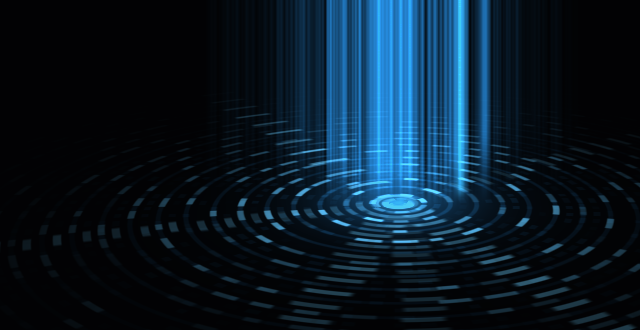
This background is drawn by a Shadertoy shader. Its source:

```glsl
const vec2 CENTER = vec2(1.207, 0.384);
const vec3 NIGHT = vec3(0.006, 0.008, 0.014);
const vec3 BEAM_BLUE = vec3(0.13, 0.49, 0.78);
const vec3 ICE = vec3(0.38, 0.72, 0.88);
const vec3 CYAN = vec3(0.22, 0.72, 0.95);
const float RING_GAP = 0.079;
const float TAU = 6.2831853;

float hash(vec2 p) {
    p = fract(p * vec2(0.1031, 0.1137));
    p += dot(p, p.yx + 33.33);
    return fract((p.x + p.y) * p.x * 17.0);
}

// One-dimensional gradient noise, roughly -0.5 to 0.5
float gradientNoise(float x, float seed) {
    float cell = floor(x);
    float f = x - cell;
    float a = hash(vec2(cell, seed)) * 2.0 - 1.0;
    float b = hash(vec2(cell + 1.0, seed)) * 2.0 - 1.0;
    float blend = f * f * f * (f * (f * 6.0 - 15.0) + 10.0);
    return mix(a * f, b * (f - 1.0), blend);
}

float bell(float x, float mid, float width) {
    float d = (x - mid) / width;
    return exp(-d * d);
}

float band(float x, float lo, float hi, float soft) {
    return smoothstep(lo - soft, lo + soft, x) * (1.0 - smoothstep(hi - soft, hi + soft, x));
}

float stroke(float dist, float halfWidth, float soft) {
    return 1.0 - smoothstep(halfWidth - soft, halfWidth + soft, abs(dist));
}

// Canvas offset to ground plane, with mild perspective
vec2 toGround(vec2 d) {
    float depth = max(1.0 - 0.9 * d.y, 0.2);
    return vec2(d.x, d.y / 0.335) / depth;
}

// Concentric rings: x is the thin line, y the bright dashes
vec2 rings(vec2 q, float gap, float soft, float seed) {
    float r = length(q);
    float ring = max(floor(r / gap + 0.5), 1.0);
    float offset = r - ring * gap;
    float count = 3.0 + 4.0 * ring;
    float turn = fract(atan(q.y, q.x) / TAU + 1.0) * count;
    float id = floor(turn);
    float along = fract(turn);
    float size = 0.35 + 0.45 * hash(vec2(id + 7.0, ring + seed));
    float lit = smoothstep(0.25, 0.9, hash(vec2(id, ring * 5.0 + seed)));
    float dash = band(along, 0.1, 0.1 + size, 0.06) * lit;
    return vec2(stroke(offset, 0.007, soft), stroke(offset, 0.010, soft) * dash);
}

// Row of short arcs running outward in one direction
float spoke(vec2 q, vec2 dir, float gap, float width, float soft) {
    float r = length(q);
    float id = floor(r / gap);
    float side = q.x * dir.y - q.y * dir.x;
    float shift = (hash(vec2(id, width * 90.0)) - 0.5) * width * 0.5;
    float arc = stroke((fract(r / gap) - 0.5) * gap, 0.011, soft);
    return arc * stroke(side + shift, width, 0.012) * step(0.0, dot(q, dir))
         * (0.45 + 0.55 * hash(vec2(id, 3.0)));
}

// Brightness of the light curtain across the canvas
float curtain(float x) {
    float fine = gradientNoise(x * 105.0, 2.0);
    float coarse = gradientNoise(x * 43.0, 8.0);
    float streak = clamp(0.55 + 1.1 * coarse + 0.9 * fine, 0.0, 1.4);
    float core = band(x, 1.11, 1.265, 0.03) * (0.9 + 0.35 * fine + 0.2 * coarse);
    float inner = band(x, 0.99, 1.42, 0.025) * streak * 0.75;
    float outer = band(x, 0.84, 1.55, 0.06) * streak * 0.25;
    float veil = band(x, 0.66, 1.70, 0.07) * streak * 0.10;
    float lines = 0.40 * bell(x, 1.005, 0.009) + 0.30 * bell(x, 1.045, 0.007)
                + 0.65 * bell(x, 1.467, 0.014) + 0.22 * bell(x, 0.92, 0.012);
    return max(core, inner) + outer + veil + lines;
}

void mainImage(out vec4 fragColor, in vec2 fragCoord) {
    vec2 p = fragCoord / iResolution.y;
    vec2 d = p - CENTER;
    vec2 q = toGround(d);
    float r = length(q);
    float soft = clamp(fwidth(r) * 0.7, 0.003, 0.03);

    // Ringed floor
    float reach = exp(-r * r * 2.3);
    vec2 main = rings(q, RING_GAP, soft, 1.0);
    vec2 minor = rings(q, RING_GAP * 0.5, soft, 6.0);
    vec3 color = NIGHT;
    color += BEAM_BLUE * reach * (0.20 * main.x + 0.13 * minor.y);
    color += ICE * main.y * reach * 0.85;

    // Dashed spokes
    float rows = spoke(q, vec2(-0.484, 0.875), 0.14, 0.07, soft) * 0.85;
    rows += spoke(q, vec2(-0.25, -0.968), RING_GAP, 0.06, soft) * 0.55;
    rows += spoke(q, vec2(0.08, -0.997), RING_GAP * 0.7, 0.05, soft) * 0.35;
    rows += spoke(q, vec2(0.49, -0.872), RING_GAP, 0.05, soft) * 0.75;
    rows += spoke(q, vec2(-0.95, -0.312), RING_GAP, 0.04, soft) * 0.40;
    rows += spoke(q, vec2(0.77, 0.638), 0.10, 0.05, soft) * 0.30;
    color += ICE * rows * 0.75 * (1.0 - smoothstep(0.5, 1.75, r));

    // Vertical light
    float spread = smoothstep(0.08, 0.38, abs(d.x));
    float rise = smoothstep(0.36, 0.51 + 0.17 * spread, p.y);
    color += BEAM_BLUE * curtain(p.x) * rise;
    float ray = bell(p.x, 1.396, 0.013) * smoothstep(0.385, 0.45, p.y);
    color += CYAN * ray * 0.65;

    // Glow at the foot
    color += BEAM_BLUE * (0.42 * exp(-r * r * 22.0) + 0.07 * exp(-r * r * 5.0));
    color += CYAN * 0.60 * exp(-r * r * 380.0);
    fragColor = vec4(min(color, vec3(0.30, 0.80, 0.96) + 0.1 * main.y), 1.0);
}
```
